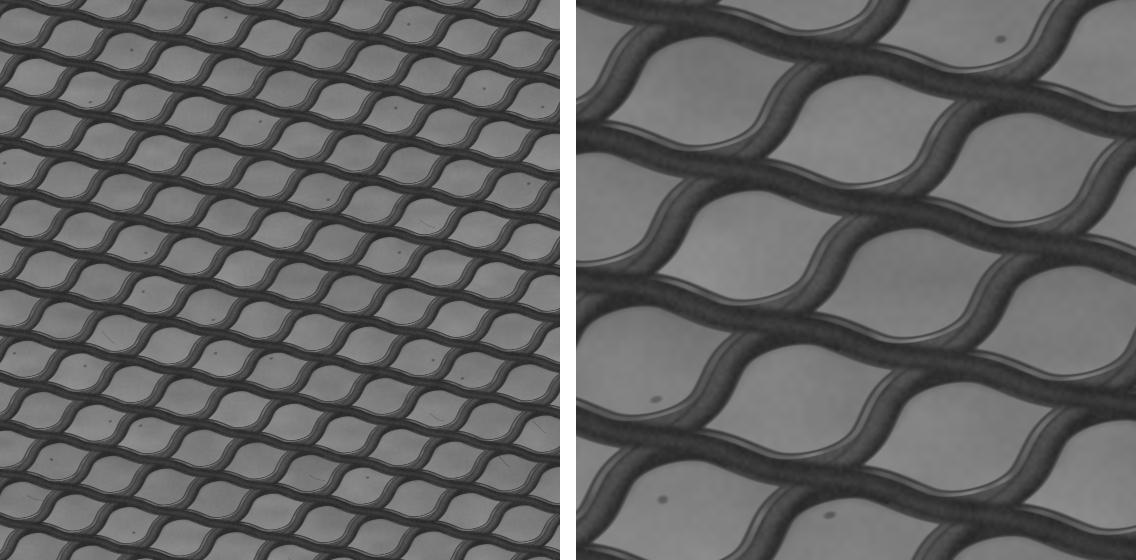
Left, the full canvas; right, a detail of the centre.
Give the GLSL for this texture, as a three.js fragment shader.

```glsl
varying vec2 vUv;

float hash(vec2 p) {
  vec3 h = fract(p.xyx * vec3(0.1031, 0.1030, 0.0973));
  h += dot(h, h.yzx + 33.33);
  return fract((h.x + h.y) * h.z);
}

float noise(vec2 p) {
  vec2 i = floor(p), f = fract(p);
  f = f * f * (3.0 - 2.0 * f);
  return mix(mix(hash(i), hash(i + vec2(1.0, 0.0)), f.x),
             mix(hash(i + vec2(0.0, 1.0)), hash(i + 1.0), f.x), f.y);
}

// Box with two opposite corners rounded and two left as sharp tips
float leafDistance(vec2 q) {
  float radius = q.x * q.y < 0.0 ? 0.29 : 0.03;
  vec2 e = abs(q) - vec2(0.392, 0.388) + radius;
  return min(max(e.x, e.y), 0.0) + length(max(e, 0.0)) - radius;
}

float band(float d, float inner, float outer) {
  return smoothstep(inner - 0.011, inner + 0.011, d)
       * (1.0 - smoothstep(outer - 0.011, outer + 0.011, d));
}

void main() {
  // Skewed lattice, bent so that the strands run in S curves
  vec2 p = vUv - vec2(0.4366, 0.5208);
  vec2 lattice = vec2(dot(p, vec2(8.54, -8.24)), dot(p, vec2(2.79, 11.82)));
  lattice += vec2(0.052, 0.028) * sin(6.28318 * lattice.yx);
  lattice += 0.012 * (vec2(noise(vUv * 19.0), noise(vUv * 19.0 + 57.0)) - 0.5);
  vec2 cell = floor(lattice + 0.5);
  vec2 q = lattice - cell;
  float d = leafDistance(q);
  float lowerRight = q.x - q.y;

  // Metal strands: grey diagonals under darker cross strands
  vec2 across = fract(lattice) - 0.5;
  float diagonal = 0.305 - 0.13 * smoothstep(-0.01, 0.10, across.x);
  diagonal -= 0.05 * (1.0 - smoothstep(0.0, 0.03, abs(across.x + 0.055)));
  float crossing = 0.18 + 0.05 * (1.0 - smoothstep(0.0, 0.07, abs(across.y + 0.02)));
  float metal = mix(diagonal, crossing, 1.0 - smoothstep(0.06, 0.14, abs(across.y)));
  metal += 0.035 * (noise(vUv * 430.0) - 0.5) + 0.03 * (noise(vUv * 60.0) - 0.5);

  // Bevelled lip on the lower right side, brightest at the round corner
  float glint = smoothstep(0.58, 0.76, lowerRight);
  float lip = band(d, 0.010, 0.046) * smoothstep(-0.02, 0.2, lowerRight);
  float wear = 0.8 + 0.4 * noise(vUv * 95.0);
  metal = mix(metal, mix(0.38, 0.59, glint) * wear, lip * 0.9);

  // Smooth sheet seen through the openings
  float sheet = 0.495 + 0.035 * (hash(cell + 40.0) - 0.5) - 0.055 * q.y;
  sheet += 0.05 * (noise(vUv * vec2(22.0, 48.0)) - 0.5);
  sheet += 0.018 * (noise(vUv * 210.0) - 0.5);
  sheet -= 0.05 * smoothstep(-0.07, 0.0, d) * smoothstep(0.1, 0.5, -lowerRight);

  // Occasional specks and hairline scratches
  vec2 mark = vec2(hash(cell + 11.0), hash(cell + 23.0)) * 0.5 - 0.25;
  float speck = 1.0 - smoothstep(0.012, 0.045, length(q - mark));
  sheet -= 0.14 * speck * step(0.84, hash(cell + 71.0));
  float hair = abs(q.y - mark.y - 0.7 * q.x * q.x + 0.3 * q.x);
  float scratch = (1.0 - smoothstep(0.003, 0.016, hair)) * step(abs(q.x - mark.x), 0.16);
  sheet -= 0.08 * scratch * step(0.95, hash(cell + 91.0));

  // Thin dark outline between sheet and metal
  float tone = mix(sheet, metal, smoothstep(-0.011, 0.011, d));
  tone = mix(tone, 0.23, 0.7 * band(d, -0.010, 0.010));
  gl_FragColor = vec4(vec3(tone), 1.0);
}
```
